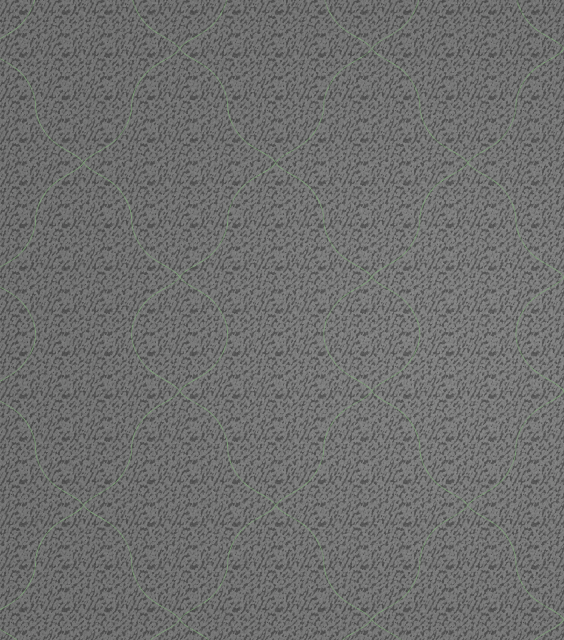
Write a Shadertoy shader that draws this pattern.

```glsl
// Lattice, in canvas heights
const float COLUMN = 0.1501;       // spacing of neighbouring strands
const float ROW = 0.1784;          // spacing of crossing rows
const vec2 ANCHOR = vec2(0.2057, 0.4780); // a strand on the mirror axis
const float BULGE = 0.09;          // roundness of the ogee shoulders
const float LINE_WIDTH = 0.0012;
const float LINE_WEAR = 0.7;

// Flecked ground
const float TILES = 15.0;          // fleck tiles per canvas height
const vec2 STREAK_CELLS = vec2(17.0, 9.0);
const float STREAK_SHEAR = 8.0;    // cells of slant per tile
const vec2 DOT_CELLS = vec2(16.0);
const float DOT_AMOUNT = 0.6;
const float FLECK_LEVEL = 0.14;

// Colours and light
const vec3 GROUND = vec3(0.454, 0.455, 0.454);
const vec3 FLECK = vec3(0.305);
const vec3 THREAD = vec3(0.50, 0.67, 0.47);
const vec2 GLOW_CENTRE = vec2(0.70, 0.46);
const float GLOW_RADIUS = 0.45;
const float GLOW_GAIN = 0.13;
const float GRAIN = 0.06;

const float TAU = 6.2831853;

float hash(vec2 p) {
    vec3 q = fract(vec3(p.xyx) * 0.1031);
    q += dot(q, q.yzx + 33.33);
    return fract((q.x + q.y) * q.z);
}

// Gradient at a lattice point, wrapped to a sheared tile
float cornerSlope(vec2 cell, vec2 offset, vec2 period, float shear) {
    float wraps = floor(cell.y / period.y);
    cell.y -= wraps * period.y;
    cell.x = mod(cell.x + wraps * shear, period.x);
    float angle = TAU * hash(cell + period * 3.7);
    return dot(vec2(cos(angle), sin(angle)), offset);
}

float gradientNoise(vec2 p, vec2 period, float shear) {
    vec2 i = floor(p), f = fract(p);
    vec2 w = f * f * f * (f * (f * 6.0 - 15.0) + 10.0);
    vec2 e = vec2(1.0, 0.0);
    float a = cornerSlope(i, f, period, shear);
    float b = cornerSlope(i + e, f - e, period, shear);
    float c = cornerSlope(i + e.yx, f - e.yx, period, shear);
    float d = cornerSlope(i + 1.0, f - 1.0, period, shear);
    return mix(mix(a, b, w.x), mix(c, d, w.x), w.y);
}

// Slanted streaks mixed with round specks
float fleckMask(vec2 p) {
    vec2 t = p * TILES;
    vec2 streak = t * STREAK_CELLS - vec2(STREAK_SHEAR * t.y, 0.0);
    float n = gradientNoise(streak, STREAK_CELLS, STREAK_SHEAR);
    n += DOT_AMOUNT * gradientNoise(t * DOT_CELLS, DOT_CELLS, 0.0);
    float soft = max(0.7 * fwidth(n), 0.001);
    return smoothstep(FLECK_LEVEL - soft, FLECK_LEVEL + soft, n);
}

// Distance to the nearest strand; strands mirror about the anchor height
float strandDistance(vec2 p) {
    float height = abs(p.y - ANCHOR.y) / ROW;
    float row = floor(height + 0.5);
    float v = 2.0 * (height - row);
    float w = v * v;
    float turn = TAU * w;
    float sway = 0.5 * COLUMN * sign(v) * w * (1.0 - BULGE * sin(turn));
    float slope = 2.0 * COLUMN / ROW * abs(v) * (1.0 - BULGE * (sin(turn) + turn * cos(turn)));
    float x = p.x - ANCHOR.x;
    float left = floor(x / COLUMN);
    float nearest = 1.0;
    for (int i = 0; i < 2; i++) {
        float column = left + float(i);
        float side = 1.0 - 2.0 * mod(column + row, 2.0);
        nearest = min(nearest, abs(x - column * COLUMN - side * sway));
    }
    return nearest / sqrt(1.0 + slope * slope);
}

void mainImage(out vec4 fragColor, in vec2 fragCoord) {
    float pixel = 1.0 / iResolution.y;
    vec2 p = fragCoord * pixel;

    // Ground with flecks and fine grain
    vec3 colour = mix(GROUND, FLECK, fleckMask(p));
    colour += GRAIN * gradientNoise(p * 300.0, vec2(512.0), 0.0);

    // Soft light
    vec2 away = (p - GLOW_CENTRE) / GLOW_RADIUS;
    colour *= 1.0 + GLOW_GAIN * exp(-dot(away, away));

    // Worn thread
    float cover = clamp((0.5 * LINE_WIDTH - strandDistance(p)) / pixel + 0.5, 0.0, 1.0);
    float wear = 0.5 + gradientNoise(p * 170.0, vec2(512.0), 0.0);
    cover *= mix(1.0 - LINE_WEAR, 1.0, clamp(wear + 0.15, 0.0, 1.0));
    colour = mix(colour, THREAD, cover);

    fragColor = vec4(colour, 1.0);
}
```
